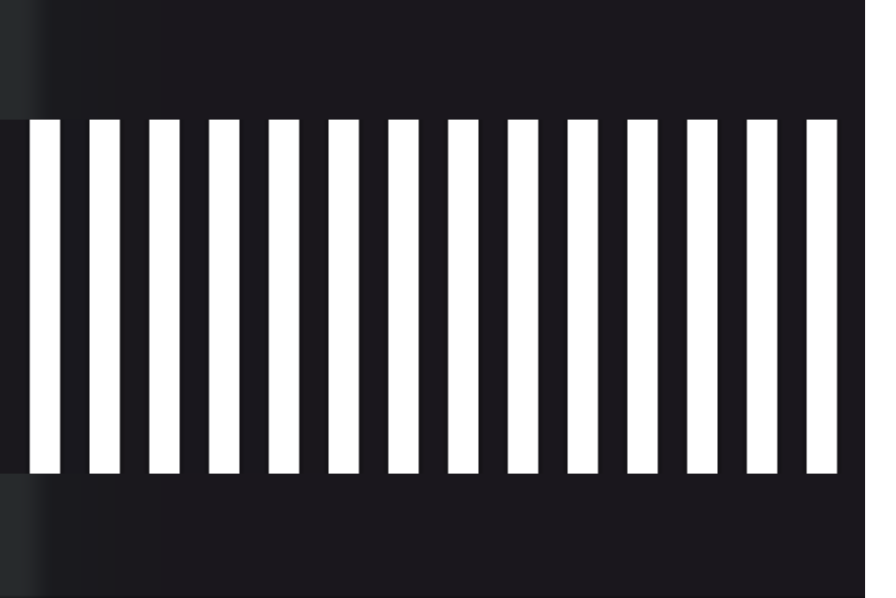
A Shadertoy shader for this pattern:

```glsl
#define BAR_COUNT 14.0
#define BAR_PITCH 0.0667
#define BAR_WIDTH 0.0339
#define FIRST_BAR 0.0332
#define BAR_BOTTOM 0.208
#define BAR_TOP 0.800
#define PANEL_RIGHT 0.9655
#define EDGE_SOFTNESS 0.0022
#define TINT_AMOUNT 0.012
#define INK vec3(0.102, 0.092, 0.112)
#define SHEEN vec3(0.155, 0.153, 0.165)
#define PAPER vec3(1.0)

float hash(float n) {
    return fract(sin(n * 127.1) * 43758.5453);
}

// Coverage of a half plane: 0 below the edge, 1 above it
float cover(float distanceIn, float softness) {
    return clamp(distanceIn / softness + 0.5, 0.0, 1.0);
}

void mainImage(out vec4 fragColor, in vec2 fragCoord) {
    vec2 uv = fragCoord / iResolution.xy;
    vec2 pixel = 1.0 / iResolution.xy;
    float soft = max(EDGE_SOFTNESS, pixel.x);

    // Horizontal band that holds the bars
    float band = cover(uv.y - BAR_BOTTOM, pixel.y) * cover(BAR_TOP - uv.y, pixel.y);

    // Nearest bar, limited to the row of bars
    float firstCentre = FIRST_BAR + 0.5 * BAR_WIDTH;
    float index = clamp(floor((uv.x - firstCentre) / BAR_PITCH + 0.5), 0.0, BAR_COUNT - 1.0);
    float barDistance = abs(uv.x - firstCentre - index * BAR_PITCH) - 0.5 * BAR_WIDTH;
    float bar = cover(-barDistance, soft) * band;

    // Dark panel with a faint sheen on its left side
    float sheen = 1.0 - smoothstep(0.022, 0.062, uv.x);
    vec3 color = mix(INK, SHEEN, sheen * (1.0 - band));
    float coolFade = 1.0 - smoothstep(0.05, 0.19, uv.x);
    color += vec3(-0.002, 0.010, 0.006) * coolFade * (1.0 - band);
    color *= mix(0.75, 1.0, smoothstep(0.0, 0.006, uv.y));

    // Slight tint changes between gaps, strongest at the left
    float gap = floor((uv.x - firstCentre) / BAR_PITCH);
    float tint = (hash(gap + 3.0) - 0.5) * TINT_AMOUNT * (1.0 - smoothstep(0.1, 0.5, uv.x));
    color += vec3(tint, 0.004 * coolFade, -tint) * band;

    // Thin shadow beside each bar
    float shadow = 1.0 - smoothstep(0.002, 0.007, barDistance);
    color *= 1.0 - 0.18 * shadow * band;

    // White bars and the white margin
    color = mix(color, PAPER, bar);
    color = mix(color, PAPER, cover(uv.x - PANEL_RIGHT, pixel.x));
    fragColor = vec4(color, 1.0);
}
```
